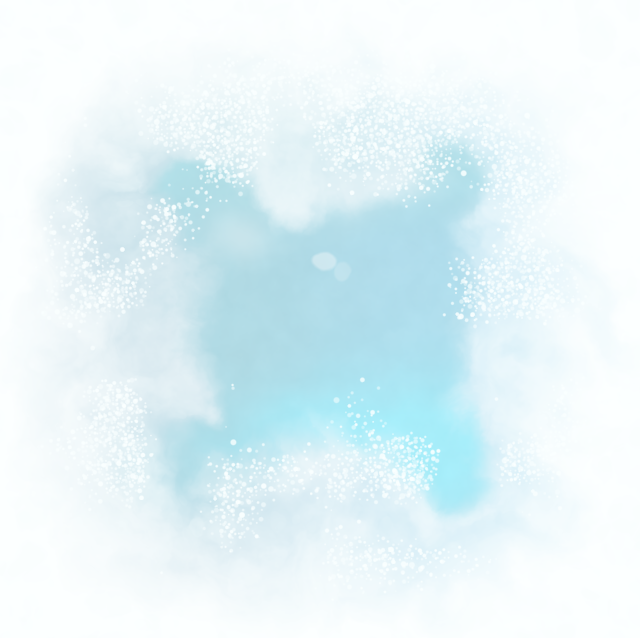
Give the GLSL for this background, as a WebGL 2 fragment shader.

```glsl
#version 300 es
precision highp float;

uniform vec2 u_resolution;
out vec4 fragColor;

float hash(vec2 p) {
    vec3 q = fract(p.xyx * vec3(0.1031, 0.1030, 0.0973));
    q += dot(q, q.yzx + 33.33);
    return fract((q.x + q.y) * q.z);
}

float noise(vec2 p) {
    vec2 i = floor(p), f = fract(p);
    f = f * f * (3.0 - 2.0 * f);
    return mix(mix(hash(i), hash(i + vec2(1, 0)), f.x),
               mix(hash(i + vec2(0, 1)), hash(i + vec2(1, 1)), f.x), f.y);
}

float fbm(vec2 p) {
    float sum = 0.0, amp = 0.5;
    for (int i = 0; i < 6; i++) {
        sum += amp * noise(p);
        p = mat2(1.6, 1.2, -1.2, 1.6) * p + 17.3;
        amp *= 0.5;
    }
    return sum;
}

float glow(vec2 p, vec2 center, vec2 size) {
    vec2 d = (p - center) / size;
    return exp(-dot(d, d));
}

float boxDistance(vec2 p, vec2 halfSize) {
    vec2 d = abs(p) - halfSize;
    return length(max(d, 0.0)) + min(max(d.x, d.y), 0.0);
}

// Rounded-square radius around the middle of the canvas
float squareRadius(vec2 p) {
    vec2 d = abs(p - vec2(0.495, 0.5));
    return pow(dot(d * d * d, vec2(1)), 1.0 / 3.0);
}

// Signed distance to the blue centre, with its corners drawn out
float coreDistance(vec2 p) {
    float d = boxDistance(p - vec2(0.5, 0.49), vec2(0.17, 0.17)) - 0.03;
    d -= 0.09 * glow(p, vec2(0.29, 0.70), vec2(0.08, 0.06));
    d -= 0.09 * glow(p, vec2(0.71, 0.74), vec2(0.05, 0.06));
    d -= 0.10 * glow(p, vec2(0.71, 0.25), vec2(0.07, 0.09));
    d += 0.05 * glow(p, vec2(0.56, 0.71), vec2(0.09, 0.06));
    return d + 0.04 * glow(p, vec2(0.30, 0.37), vec2(0.06, 0.05));
}

// Chance of a snow speck: a clumped ring around the centre
float speckChance(vec2 p) {
    float r = squareRadius(p);
    float ring = smoothstep(0.19, 0.27, r) * smoothstep(0.45, 0.33, r);
    ring += 0.7 * glow(p, vec2(0.62, 0.32), vec2(0.09, 0.06));
    return ring * smoothstep(0.32, 0.75, noise(p * 11.0 + 4.0)) * 0.75;
}

float specks(vec2 p, float cells, float angle, float radius) {
    mat2 turn = mat2(cos(angle), sin(angle), -sin(angle), cos(angle));
    vec2 g = turn * p * cells, id = floor(g);
    vec2 jitter = vec2(hash(id + 3.1), hash(id + 47.7));
    vec2 center = id + 0.32 + 0.36 * jitter;
    float size = radius * mix(0.4, 1.0, hash(id + 81.3));
    float edge = 0.9 / u_resolution.y;
    float d = length(g - center) / cells;
    float present = step(hash(id + 11.9), speckChance(transpose(turn) * center / cells));
    return present * smoothstep(size + edge, size - edge, d) * mix(0.4, 0.95, jitter.x);
}

// Overlapping pale watercolour blooms
float blooms(vec2 p, float cells) {
    vec2 g = p * cells, id = floor(g);
    float cover = 0.0;
    for (int y = -1; y <= 1; y++)
    for (int x = -1; x <= 1; x++) {
        vec2 c = id + vec2(x, y);
        vec2 center = c + vec2(hash(c + 5.3), hash(c + 29.1));
        float size = mix(0.25, 0.75, hash(c + 61.7));
        float disc = smoothstep(size, size * 0.7, length(g - center));
        cover += disc * 0.35 * hash(c + 90.2) * (1.0 - cover);
    }
    return cover;
}

void main() {
    vec2 uv = gl_FragCoord.xy / u_resolution;
    vec2 drift = vec2(fbm(uv * 9.0), fbm(uv * 9.0 + 40.0)) - 0.49;
    vec2 p = uv + 0.09 * drift;
    float cloud = fbm(uv * 6.0 + 2.0 * drift + 8.0);
    float grain = fbm(uv * 34.0) - 0.49;

    // Soft haze fading into the pale border
    float haze = smoothstep(0.49, 0.27, squareRadius(p) + 0.12 * (cloud - 0.49));
    vec3 hazeColor = mix(vec3(0.83, 0.90, 0.93), vec3(0.83, 0.93, 0.97), smoothstep(0.2, 0.8, uv.x));
    hazeColor = mix(hazeColor, vec3(0.80, 0.91, 0.93), 0.6 * glow(uv, vec2(0.42, 0.80), vec2(0.3, 0.16)));
    hazeColor = mix(hazeColor, vec3(0.70, 0.87, 0.91), 0.7 * glow(uv, vec2(0.28, 0.26), vec2(0.10, 0.08)));
    hazeColor = mix(hazeColor, vec3(0.74, 0.86, 0.90), 0.6 * glow(uv, vec2(0.23, 0.62), vec2(0.09, 0.14)));
    vec3 color = mix(vec3(0.99, 1.0, 1.0), hazeColor, haze * clamp(1.3 - cloud + grain * 0.3, 0.4, 1.0));

    // Blue centre: grey to the left, cyan at the lower right
    vec3 blue = mix(vec3(0.68, 0.85, 0.89), vec3(0.68, 0.86, 0.92), smoothstep(0.35, 0.65, uv.x));
    blue = mix(blue, vec3(0.69, 0.88, 0.91), 0.7 * smoothstep(0.6, 0.75, uv.y));
    float cyan = glow(p, vec2(0.69, 0.31), vec2(0.17, 0.12)) + 0.65 * glow(p, vec2(0.48, 0.31), vec2(0.16, 0.08));
    blue = mix(blue, vec3(0.64, 0.93, 0.98), min(cyan, 1.0));
    float core = smoothstep(0.05, -0.035, coreDistance(p) + 0.09 * (cloud - 0.49));
    color = mix(color, blue + 0.03 * grain, core * 0.95);

    // Pale puffs, dense outside the centre and a few inside
    float veil = blooms(p, 18.0) * 0.6 + blooms(p + 0.37, 37.0) * 0.4;
    color = mix(color, vec3(0.95, 0.985, 0.99), veil * mix(0.8, 0.10, core));
    vec2 q = uv + 0.035 * drift;
    float puff = 0.45 * glow(q, vec2(0.645, 0.725), vec2(0.045, 0.04));
    puff += 0.40 * glow(q, vec2(0.375, 0.628), vec2(0.055, 0.036));
    puff += 0.35 * glow(q, vec2(0.55, 0.69), vec2(0.05, 0.045));
    puff += 0.5 * smoothstep(1.1, 0.75, length((q - vec2(0.507, 0.586)) / vec2(0.021, 0.017)));
    puff += 0.25 * smoothstep(1.1, 0.75, length((q - vec2(0.538, 0.572)) / vec2(0.014, 0.016)));
    color = mix(color, vec3(0.93, 0.96, 0.97), min(puff, 0.7));

    // Scattered snow
    for (int i = 0; i < 4; i++) {
        float k = float(i);
        color = mix(color, vec3(0.98, 1.0, 1.0), specks(uv, 72.0 + 22.0 * k, 0.4 + 0.9 * k, 0.0046 - 0.0008 * k));
    }
    fragColor = vec4(color, 1.0);
}
```
